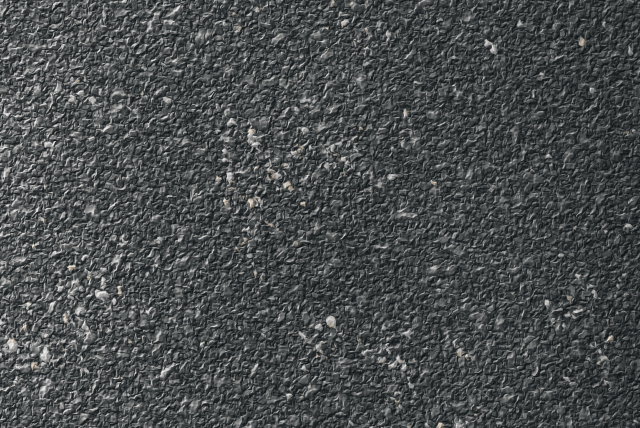
A WebGL 2 fragment shader for this texture:

```glsl
#version 300 es
precision highp float;
// Worn asphalt: angular dark chips under raking light, with scattered pale stones.

uniform vec2 u_resolution;
out vec4 fragColor;

vec3 hash3(vec2 p) {
    vec3 q = fract(p.xyx * vec3(0.1031, 0.1030, 0.0973));
    q += dot(q, q.yxz + 33.33);
    return fract((q.xxy + q.yzz) * q.zyx);
}

float noise(vec2 p) {
    vec2 i = floor(p), f = fract(p);
    f = f * f * (3.0 - 2.0 * f);
    return mix(mix(hash3(i).x, hash3(i + vec2(1, 0)).x, f.x),
               mix(hash3(i + vec2(0, 1)).x, hash3(i + vec2(1, 1)).x, f.x), f.y);
}

// Height and random id of the topmost chip in a jittered grid.
vec2 chips(vec2 p, float density) {
    vec2 cell = floor(p), top = vec2(-0.3, 0.0);
    for (int y = -1; y <= 1; y++) {
        for (int x = -1; x <= 1; x++) {
            vec2 c = cell + vec2(x, y);
            vec3 place = hash3(c + 17.0), form = hash3(c + 71.0);
            if (place.z > density) continue;
            vec2 d = p - c - 0.5 - 0.9 * (place.xy - 0.5);
            float angle = 6.2832 * form.x;
            vec2 axis = vec2(cos(angle), sin(angle));
            vec2 local = vec2(dot(d, axis), dot(d, vec2(-axis.y, axis.x)));
            // Skewed, clipped box with a tilted top
            vec2 skewed = local + vec2(0.9 * (form.y - 0.5) * local.y, 0.0);
            vec2 a = abs(skewed * vec2(0.8, 1.0 + 0.7 * form.z));
            float radius = max(max(a.x, a.y), 0.8 * (a.x + 0.8 * skewed.y));
            float tilt = dot(local, vec2(0.7, 1.0) * (place.yx - 0.5) * 2.0);
            float h = 0.05 + 0.55 * form.y + tilt - 2.2 * max(radius - 0.3, 0.0);
            if (h > top.x) top = vec2(h, fract(form.x * 7.3 + place.x * 5.1));
        }
    }
    return top;
}

// Chips of three sizes with ragged outlines, and grit over all.
vec2 surface(vec2 p) {
    vec2 ragged = vec2(noise(p * 75.0), noise(p * 75.0 + 40.0))
                + 0.8 * vec2(noise(p * 170.0 + 11.0), noise(p * 170.0 + 83.0)) - 0.9;
    vec2 q = p + 0.006 * ragged;
    vec2 top = chips(q * 66.0, 0.85);
    vec2 tiny = chips(q * 98.0 + 31.0, 1.0) * vec2(0.65, 1.0);
    vec2 large = chips(q * 40.0 + 9.0, 0.3) * vec2(1.25, 0.97);
    if (tiny.x > top.x) top = tiny;
    if (large.x > top.x) top = large;
    top.x += 0.3 * (noise(p * 160.0) - 0.5);
    return top;
}

vec3 asphalt(vec2 p, float across) {
    // Slope towards the light at the upper left
    vec2 toLight = 0.0013 * normalize(vec2(-0.65, 0.75));
    vec2 lit = surface(p + toLight), shaded = surface(p - toLight);
    float slope = (shaded.x - lit.x) / 0.169;
    slope /= 1.0 + 0.25 * abs(slope);
    float height = 0.5 * (lit.x + shaded.x);

    // Broad falloff of light from left to right
    float broad = 0.2 * (noise(p * 2.6 + 3.0) - 0.5) + 0.38 * (0.45 - across);
    float relief = 0.85 * slope + 1.1 * (height - 0.27);
    float value = 0.265 * exp(broad + mix(0.78, 0.68, across) * relief);

    // Pale stones, denser in a few scuffed patches
    float patchy = smoothstep(0.68, 0.95, noise(p * 5.0 + 21.0) * 0.65
                 + noise(p * 17.0) * 0.3 + noise(p * 55.0) * 0.15);
    float limit = 0.983 - 0.4 * patchy * (1.1 - 0.6 * across);
    float pale = 0.5 * (smoothstep(limit, limit + 0.01, lit.y)
                      + smoothstep(limit, limit + 0.01, shaded.y));
    pale *= smoothstep(0.05, 0.35, height);
    value = mix(value, 0.3 + 1.1 * value, pale);
    value = value < 0.65 ? value : 0.65 + 0.33 * (1.0 - exp((0.65 - value) / 0.33));

    // Cool shadows, faintly warm highlights, and a few tan stones
    vec3 tint = mix(vec3(-0.014, 0.004, 0.011), vec3(0.006, 0.001, -0.006),
                    smoothstep(0.1, 0.8, value));
    float tanShare = pale * step(0.8, hash3(floor(p * 45.0)).y);
    return value + tint + tanShare * vec3(0.03, -0.01, -0.06);
}

void main() {
    vec3 color = vec3(0.0);
    for (int i = 0; i < 4; i++) {
        vec2 offset = vec2(i % 2, i / 2) * 0.5 - 0.25;
        vec2 pixel = gl_FragCoord.xy + offset;
        color += asphalt(pixel / u_resolution.y, pixel.x / u_resolution.x);
    }
    fragColor = vec4(clamp(color * 0.25, 0.0, 1.0), 1.0);
}
```
